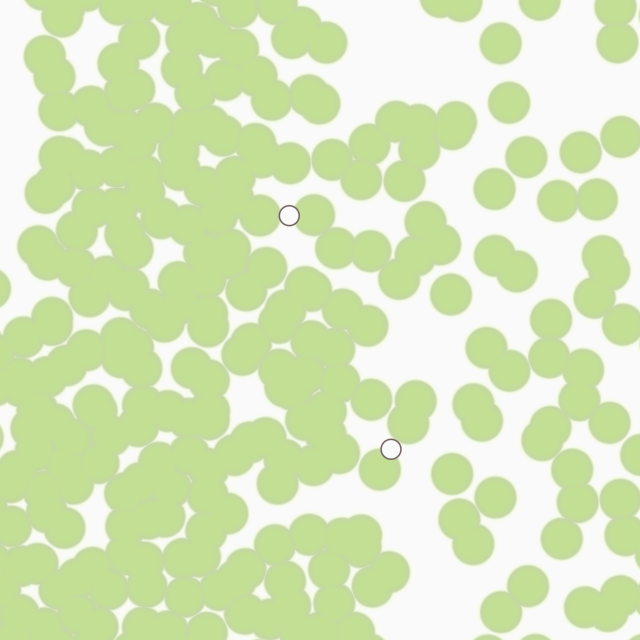
Reproduce this pattern procedurally as a three.js fragment shader.

```glsl
varying vec2 vUv;

#define CELL 0.05
#define RADIUS 0.033
#define LEFT_DENSITY 1.06
#define RIGHT_DENSITY 0.40
#define CLUMPING 0.45
#define SOFTNESS 0.0026
#define RING_RADIUS 0.0155
#define RING_WIDTH 0.0012
#define SEED 17.0

const vec3 PAPER = vec3(0.982, 0.982, 0.984);
const vec3 PALE = vec3(0.965, 0.985, 0.915);
const vec3 LEAF = vec3(0.763, 0.873, 0.580);
const vec3 RIM = vec3(0.770, 0.843, 0.640);
const vec3 RING_INK = vec3(0.44, 0.38, 0.37);
const vec2 RING_FIRST = vec2(0.452, 0.663);
const vec2 RING_LAST = vec2(0.611, 0.298);

vec3 hash3(vec2 p) {
  vec3 q = fract((p.xyx + SEED) * vec3(0.1031, 0.1030, 0.0973));
  q += dot(q, q.yxz + 33.33);
  return fract((q.xxy + q.yzz) * q.zyx);
}

float valueNoise(vec2 p) {
  vec2 i = floor(p);
  vec2 f = fract(p);
  f = f * f * (3.0 - 2.0 * f);
  float low = mix(hash3(i).x, hash3(i + vec2(1.0, 0.0)).x, f.x);
  float high = mix(hash3(i + vec2(0.0, 1.0)).x, hash3(i + 1.0).x, f.x);
  return mix(low, high, f.y);
}

// Chance of a disc: crowded at the lower left, open at the right
float density(vec2 p) {
  float chance = mix(LEFT_DENSITY, RIGHT_DENSITY, smoothstep(0.38, 0.68, p.x));
  chance -= 0.18 * smoothstep(0.4, 0.8, p.y);
  chance += CLUMPING * (valueNoise(p * 7.0 + 40.0) - 0.5);
  float margin = smoothstep(0.45, 0.6, p.y) * (1.0 - step(0.05, p.x));
  return chance * (1.0 - margin);
}

// Distance to the nearest of the two ring centres
float ringDistance(vec2 p) {
  return min(distance(p, RING_FIRST), distance(p, RING_LAST));
}

// Signed distance to the union of the scattered discs
float discField(vec2 p) {
  vec2 home = floor(p / CELL);
  float nearest = 1.0;
  for (int y = -1; y <= 1; y++) {
    for (int x = -1; x <= 1; x++) {
      vec2 cell = home + vec2(float(x), float(y));
      vec3 rnd = hash3(cell);
      vec2 center = (cell + rnd.xy) * CELL;
      bool present = rnd.z < density(center) && ringDistance(center) > RADIUS;
      if (present) nearest = min(nearest, distance(p, center) - RADIUS);
    }
  }
  return nearest;
}

void main() {
  float d = discField(vUv);

  // Flat discs with a greyer rim and a faint halo on the paper
  vec3 inside = mix(LEAF, RIM, smoothstep(-0.011, -0.001, d));
  vec3 outside = mix(PALE, PAPER, smoothstep(0.002, 0.007, d));
  vec3 color = mix(inside, outside, smoothstep(-SOFTNESS, SOFTNESS, d));

  // White rings with a thin dark outline
  float ring = ringDistance(vUv) - RING_RADIUS;
  color = mix(PAPER, color, smoothstep(-0.001, 0.001, ring));
  float outline = 1.0 - smoothstep(0.0, 2.0 * RING_WIDTH, abs(ring));
  color = mix(color, RING_INK, outline);

  gl_FragColor = vec4(color, 1.0);
}
```
